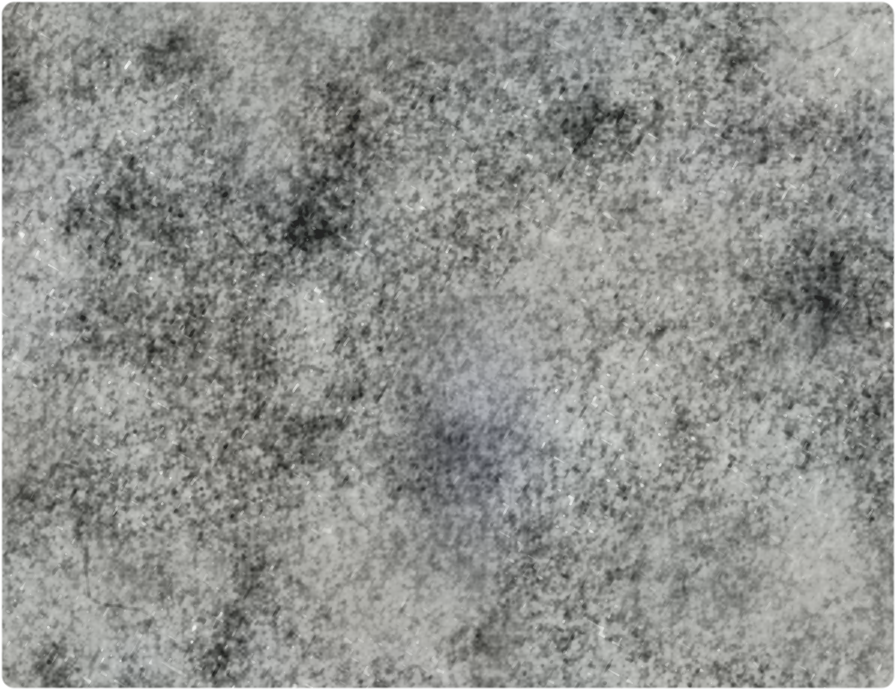
A Shadertoy shader for this texture:

```glsl
float hash(vec2 p) {
    return fract(sin(dot(p, vec2(127.1, 311.7))) * 43758.5453);
}

float noise(vec2 p) {
    vec2 i = floor(p), f = fract(p);
    f = f * f * (3.0 - 2.0 * f);
    return mix(mix(hash(i), hash(i + vec2(1, 0)), f.x),
               mix(hash(i + vec2(0, 1)), hash(i + vec2(1, 1)), f.x), f.y);
}

float fbm(vec2 p) {
    float sum = 0.0, amp = 0.5;
    for (int i = 0; i < 5; i++) {
        sum += amp * noise(p);
        p = mat2(1.6, 1.2, -1.2, 1.6) * p + 7.3;
        amp *= 0.5;
    }
    return sum / 0.97;
}

// Dark ragged hollows, leaning from upper left to lower right
float pits(vec2 p, float aspect) {
    float dark = 0.0;
    vec2 ragged = 0.07 * vec2(fbm(p * 24.0), fbm(p * 24.0 + 40.0)) - 0.035;
    for (int i = 0; i < 18; i++) {
        float k = float(i) + 1.0;
        vec2 centre = vec2(fract(k * 0.618 + 0.15 * hash(vec2(k, 3.0))) * aspect,
                           hash(vec2(k, 8.0)));
        vec2 d = mat2(0.87, 0.5, -0.5, 0.87) * (p + ragged - centre);
        float size = mix(0.016, 0.042, hash(vec2(k, 5.0)));
        float r = length(d * vec2(1.6, 0.8)) / size;
        dark += mix(0.4, 1.0, hash(vec2(k, 9.0))) * exp(-r * r);
    }
    return min(dark, 1.0);
}

void mainImage(out vec4 fragColor, in vec2 fragCoord) {
    vec2 p = fragCoord / iResolution.y;
    float aspect = iResolution.x / iResolution.y;

    // Broad weathering: pale plates, blotches and stained ground
    float broad = fbm(p * 3.2 + 11.0);
    float blotch = fbm(p * 11.0 + 23.0);
    float stain = smoothstep(0.5, 0.75, fbm(p * 6.0 + 53.0));
    float rough = smoothstep(0.3, 0.7, fbm(p * 6.0 + 31.0) + 0.2 * stain);

    // Fine slanted grains at three sizes
    vec2 q = mat2(0.87, 0.5, -0.5, 0.87) * p;
    float coarse = noise(q * vec2(95.0, 72.0)) - 0.5;
    float medium = noise(q * vec2(165.0, 125.0) + 19.0) - 0.5;
    float fine = noise(p * 230.0 + 71.0) - 0.5;
    float grain = 0.35 * coarse + 0.55 * medium + 0.35 * fine;

    float tone = 0.635 + 0.3 * (broad - 0.5) + 0.3 * (blotch - 0.5);
    tone += grain * mix(0.36, 0.58, rough);
    tone -= 0.16 * stain + 0.27 * pits(p, aspect);

    // Black crevices between grains
    float crevice = noise(q * vec2(120.0, 85.0) + 130.0);
    tone -= 0.17 * smoothstep(0.7, 0.95, crevice) * (0.4 + 0.6 * rough);

    // Broken hairline cracks
    float ridge = abs(fbm(p * 3.5 + 83.0) - 0.5);
    float broken = smoothstep(0.45, 0.7, noise(p * 9.0 + 5.0));
    tone -= 0.11 * broken * (1.0 - smoothstep(0.003, 0.016, ridge));

    // Flatten the pale stone, then add sparse bright mineral chips
    tone -= 0.5 * max(tone - 0.66, 0.0);
    float chip = noise(q * vec2(130.0, 105.0) + 210.0);
    tone += 0.2 * smoothstep(0.82, 0.98, chip) * (0.3 + 0.7 * rough);

    // Faint warm, green and bluish casts
    vec3 stone = vec3(tone) + vec3(0.0, 0.006, -0.01);
    float cool = 0.3 * smoothstep(0.55, 0.8, fbm(p * 4.0 + 97.0));
    vec2 blueSpot = (p - vec2(0.7, 0.36)) / vec2(0.1, 0.16);
    cool = max(cool, exp(-dot(blueSpot, blueSpot)));
    stone += cool * vec3(-0.015, -0.008, 0.035);
    stone += (noise(p * 6.0 + 61.0) - 0.5) * vec3(0.015, 0.0, -0.01);

    // Rounded slab edge on white
    vec2 halfSize = vec2(aspect, 1.0) * 0.5;
    vec2 corner = abs(p - halfSize) - halfSize + 0.021;
    float edge = length(max(corner, 0.0)) - 0.018;
    vec3 col = mix(clamp(stone, 0.14, 0.95), vec3(1.0), smoothstep(-0.002, 0.002, edge));
    fragColor = vec4(col, 1.0);
}
```
